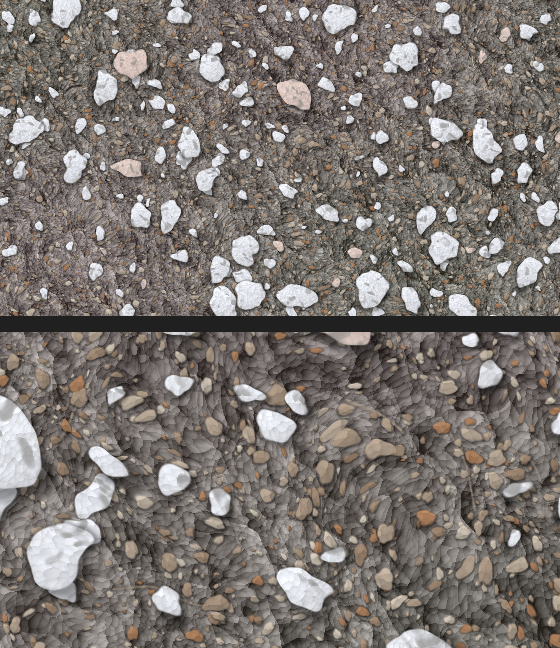
Top, the full canvas; bottom, a detail of the centre.
This texture is drawn by a WebGL 2 fragment shader. Its source:

```glsl
#version 300 es
precision highp float;
// Damp potting soil strewn with white perlite lumps, tan grit and thin fibres.
// Crumbs are lit cellular noise in four sizes; stones are wobbly ellipses
// scattered on jittered grids, each with a rim, pits and a soft shadow.
#define SOIL_TONE 0.415
#define CRUMB_CONTRAST 0.145
#define STONE_CELL 0.125
#define STONE_DENSITY 0.50
#define PEBBLE_CELL 0.058
#define PEBBLE_DENSITY 0.27
#define GRIT_CELL 0.025
#define GRIT_DENSITY 0.42
#define FIBRE_CELL 0.10
#define FIBRE_DENSITY 0.55
#define LIGHT vec2(-0.45, 0.89)

uniform vec2 u_resolution;
out vec4 fragColor;

vec3 hash3(vec2 p) {
    vec3 q = fract(vec3(p.xyx) * vec3(0.1031, 0.1030, 0.0973));
    q += dot(q, q.yxz + 33.33);
    return fract((q.xxy + q.yzz) * q.zyx);
}

mat2 rotation(float a) {
    float c = cos(a), s = sin(a);
    return mat2(c, s, -s, c);
}

// Layered sines used to bend the grids
vec2 ripple(vec2 p) {
    return sin(p.yx + 1.7 * sin(p * 0.73 + 2.1)) + 0.5 * sin(p * 2.1 + p.yx * 1.3);
}

// Offset from the nearest cell point, its distance and a random id
vec4 cellular(vec2 p) {
    vec2 base = floor(p);
    vec4 best = vec4(0.0, 0.0, 9.0, 0.0);
    for (int y = -1; y <= 1; y++)
    for (int x = -1; x <= 1; x++) {
        vec2 cell = base + vec2(x, y);
        vec3 h = hash3(cell + 57.0);
        vec2 offset = p - cell - h.xy;
        float d = length(offset);
        if (d < best.z) best = vec4(offset, d, h.z);
    }
    return best;
}

// Scattered lumps: edge distance, id, and position relative to the radius
vec4 scatter(vec2 p, float size, float density, float seed) {
    vec2 base = floor(p / size);
    vec4 best = vec4(1.0, 0.0, 0.0, 0.0);
    for (int y = -1; y <= 1; y++)
    for (int x = -1; x <= 1; x++) {
        vec2 cell = base + vec2(x, y);
        vec3 h = hash3(cell + seed), k = hash3(cell + seed + 71.0);
        if (k.x > density) continue;
        vec2 offset = p - (cell + 0.12 + 0.76 * h.xy) * size;
        float radius = size * mix(0.16, 0.46, h.z * sqrt(h.z));
        vec2 q = rotation(6.283 * k.y) * offset;
        q.y *= mix(1.05, 1.65, k.z);
        float a = atan(q.y, q.x);
        float wobble = 1.0 + 0.12 * sin(2.0 * a + 40.0 * h.x) + 0.09 * sin(3.0 * a + 30.0 * h.y)
                     + 0.05 * sin(5.0 * a + 20.0 * k.z);
        float d = length(q) - radius * wobble;
        if (d < best.x) best = vec4(d, fract(k.y * 17.0 + h.x), offset / radius);
    }
    return best;
}

// Thin bent strands: edge distance and id
vec2 fibres(vec2 p) {
    vec2 base = floor(p / FIBRE_CELL), best = vec2(1.0, 0.0);
    for (int y = -1; y <= 1; y++)
    for (int x = -1; x <= 1; x++) {
        vec2 cell = base + vec2(x, y);
        vec3 h = hash3(cell + 311.0), k = hash3(cell + 402.0);
        if (k.x > FIBRE_DENSITY) continue;
        vec2 q = rotation(6.283 * h.z) * (p - (cell + h.xy) * FIBRE_CELL);
        float halfLength = FIBRE_CELL * mix(0.12, 0.60, k.y * k.y);
        q.y += (k.z - 0.5) * 10.0 * q.x * q.x;
        q.x -= clamp(q.x, -halfLength, halfLength);
        float d = length(q) - mix(0.0008, 0.0035, k.z * k.z);
        if (d < best.x) best = vec2(d, h.x);
    }
    return best;
}

// Darkening on the side of a lump away from the light
float shadow(vec4 lump, float size) {
    float d = lump.x + 0.05 * size * dot(lump.zw, LIGHT);
    return mix(0.62, 1.0, smoothstep(-0.02 * size, 0.13 * size, d));
}

float cover(float d, float soft) { return 1.0 - smoothstep(-soft, soft, d); }

void main() {
    vec2 p = gl_FragCoord.xy / u_resolution.y;
    float soft = max(0.8 / u_resolution.y, 0.0015);
    vec2 bent = p + 0.010 * ripple(p * 15.0) + 0.003 * ripple(p * 61.0 + 4.0);

    // Soil crumbs, some drawn out into chips
    float tone = SOIL_TONE + 0.018 * ripple(p * 5.0 + 1.0).x;
    float frequency = 15.0, fine = 0.0;
    for (int i = 0; i < 4; i++) {
        vec2 q = rotation(0.8 * float(i) + 0.5) * bent * frequency;
        if (i == 1) q.x *= 0.55;
        vec4 c = cellular(q + 19.0 * float(i));
        fine = (c.w - 0.5) + 0.75 * dot(c.xy, LIGHT) - 0.7 * (c.z - 0.42);
        tone += fine * CRUMB_CONTRAST * (i == 0 ? 0.55 : 1.0);
        frequency *= 2.2;
    }
    vec3 color = max(tone, 0.13) + vec3(0.017, -0.003, -0.018);
    color += vec3(0.008, -0.002, 0.006) * ripple(p * 2.5).y;

    // Fibres, pale or dark
    vec2 strand = fibres(bent);
    vec3 strandColor = mix(vec3(0.25, 0.22, 0.19), vec3(0.60, 0.54, 0.48), step(0.4, strand.y));
    color *= mix(0.78, 1.0, smoothstep(0.0, 0.005, strand.x));
    color = mix(color, strandColor + 0.12 * fine, 0.8 * cover(strand.x, soft));

    // Tan, cream and rusty grit in two sizes
    for (int i = 0; i < 2; i++) {
        float size = GRIT_CELL * (i == 0 ? 0.52 : 1.0);
        vec4 grit = scatter(bent, size, GRIT_DENSITY, 120.0 + 83.0 * float(i));
        vec3 gritColor = mix(vec3(0.60, 0.50, 0.41), vec3(0.83, 0.79, 0.73), grit.y);
        gritColor = mix(gritColor, vec3(0.69, 0.51, 0.37), step(0.86, fract(grit.y * 7.0)));
        gritColor *= 0.96 + 0.13 * dot(grit.zw, LIGHT) + 0.12 * fine;
        color *= shadow(grit, size);
        color = mix(color, gritColor, 0.92 * cover(grit.x, soft));
    }

    // White pebbles, then the large pitted stones
    vec2 rough = p + 0.0022 * ripple(p * 95.0) + 0.004 * ripple(p * 34.0);
    vec4 pit = cellular(p * 62.0 + 0.5 * ripple(p * 80.0));
    for (int i = 0; i < 2; i++) {
        float size = i == 0 ? PEBBLE_CELL : STONE_CELL;
        vec4 stone = scatter(rough, size, i == 0 ? PEBBLE_DENSITY : STONE_DENSITY, 500.0 + 90.0 * float(i));
        vec3 stoneColor = mix(vec3(0.90, 0.91, 0.935), vec3(0.87, 0.79, 0.76), step(0.92, stone.y));
        stoneColor *= 0.98 + 0.07 * dot(stone.zw, LIGHT) + 0.10 * fine;
        float dirt = smoothstep(0.62, 0.95, pit.w) * smoothstep(0.7, 0.2, pit.z);
        dirt += 0.45 * smoothstep(-0.06 * size, 0.0, stone.x) * pit.w;
        stoneColor = mix(stoneColor, vec3(0.54, 0.53, 0.52), 0.65 * min(dirt, 1.0));
        color *= shadow(stone, size);
        color = mix(color, stoneColor, cover(stone.x, soft));
    }
    fragColor = vec4(clamp(color, 0.0, 1.0), 1.0);
}
```
